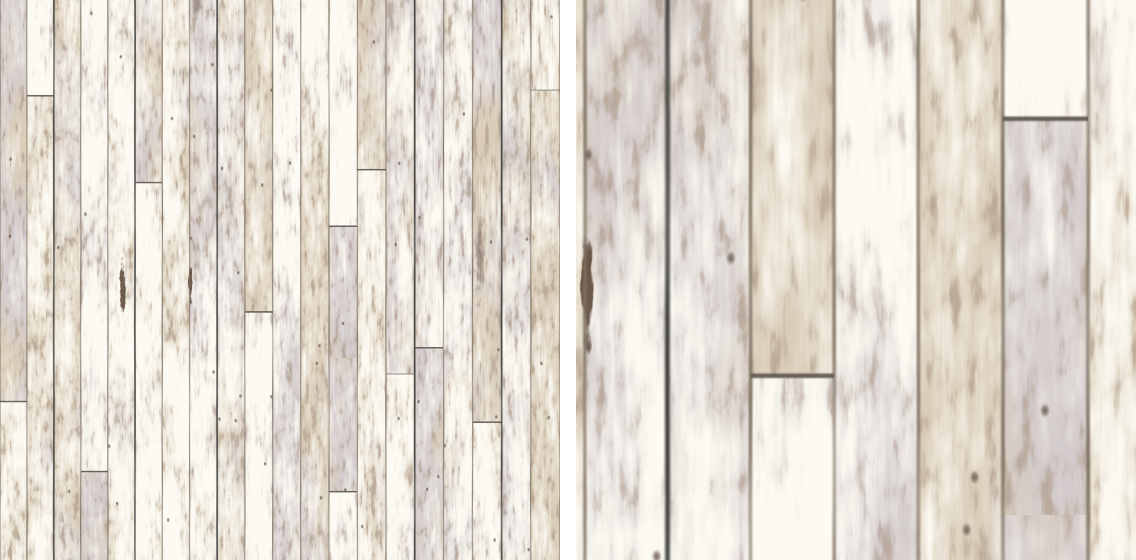
Left, the full canvas; right, a detail of the centre.
Give the GLSL for this texture, as a three.js fragment shader.

```glsl
// Whitewashed floor: twenty upright boards, some cut by a butt joint.
// Each board piece has its own tone, worn by stretched gradient noise;
// seams, joints, specks and splits are drawn over the paint.
varying vec2 vUv;

// Height of the change in each board; a negative one is a soft fade, not a cut.
const float JOINT[20] = float[20](
  0.283, 0.829, -0.5, 0.158, -0.8, 0.674, -0.4, -0.5, -0.5, 0.443,
  -0.44, -0.72, 0.596, 0.697, 0.332, 0.379, -0.5, 0.246, -0.45, 0.839);
// Paint loss above and below that height: 0 is fresh, 1 is bare.
const float TONE_ABOVE[20] = float[20](
  0.80, 0.06, 0.58, 0.20, 0.25, 0.60, 0.38, 0.60, 0.45, 0.62,
  0.08, 0.15, 0.04, 0.66, 0.48, 0.46, 0.36, 0.70, 0.55, 0.28);
const float TONE_BELOW[20] = float[20](
  0.28, 0.38, 0.50, 0.76, 0.22, 0.10, 0.15, 0.22, 0.48, 0.12,
  0.55, 0.62, 0.74, 0.30, 0.12, 0.72, 0.34, 0.14, 0.40, 0.62);

float hash(vec2 p) {
  return fract(sin(dot(p, vec2(127.1, 311.7))) * 43758.5);
}

float gradientDot(vec2 cell, vec2 offset) {
  float angle = 6.2832 * hash(cell);
  return dot(vec2(cos(angle), sin(angle)), offset);
}

float gradientNoise(vec2 p) {
  vec2 i = floor(p), f = fract(p);
  vec2 u = f * f * f * (f * (f * 6.0 - 15.0) + 10.0);
  vec2 e = vec2(1.0, 0.0);
  return mix(
    mix(gradientDot(i, f), gradientDot(i + e, f - e), u.x),
    mix(gradientDot(i + e.yx, f - e.yx), gradientDot(i + 1.0, f - 1.0), u.x), u.y);
}

float fbm(vec2 p) {
  float sum = 0.0, amplitude = 0.8;
  for (int i = 0; i < 4; i++) {
    sum += amplitude * gradientNoise(p);
    p = p * 2.03 + 17.3;
    amplitude *= 0.5;
  }
  return sum;
}

// Ragged upright ellipse, 1 at its centre.
float stain(vec2 uv, vec2 centre, vec2 size, float softness) {
  float r = length((uv - centre) / size) + 0.7 * fbm(uv * vec2(110.0, 45.0));
  return 1.0 - smoothstep(1.0 - softness, 1.0, r);
}

void main() {
  vec2 uv = vUv;

  // Boards: a little narrower on the left than on the right
  float across = 20.0 * (uv.x + 0.013 * sin(3.1416 * uv.x));
  across += 0.012 * gradientNoise(vec2(floor(across + 0.5) * 7.0, uv.y * 6.0));
  int board = int(clamp(floor(across), 0.0, 19.0));
  float seam = floor(across + 0.5);
  float seamDist = abs(across - seam) / 20.0;

  // Pieces: one board holds a second, lower joint
  float joint = JOINT[board], above = TONE_ABOVE[board], below = TONE_BELOW[board];
  if (board == 12 && uv.y < 0.36) {
    joint = 0.122;
    above = 0.74;
    below = 0.12;
  }
  float jointDist = uv.y - abs(joint);
  bool isCut = joint > 0.0;
  float fade = isCut ? 0.001 : 0.12;
  float tone = mix(below, above, smoothstep(-fade, fade, jointDist));
  float seed = float(board) * 5.37 + (isCut && jointDist > 0.0 ? 131.0 : 0.0);

  // Worn paint: broad patches, fine mottling and long grain
  vec2 q = uv + vec2(seed, seed * 1.7);
  float patches = fbm(q * vec2(26.0, 7.0));
  float mottle = fbm(q * vec2(85.0, 38.0));
  float grain = fbm(q * vec2(190.0, 14.0));
  float edge = exp(-seamDist * 260.0);
  float wear = tone + 0.75 * patches + 0.35 * mottle + 0.3 * grain + 0.18 * edge;

  float hue = hash(vec2(seed, 3.0)) - 0.5 + 1.3 * fbm(q * vec2(9.0, 3.5) + 40.0);
  vec3 bare = mix(vec3(0.85, 0.80, 0.72), vec3(0.83, 0.80, 0.80), smoothstep(-0.4, 0.4, hue));
  vec3 color = mix(vec3(0.99, 0.98, 0.95), bare, smoothstep(0.0, 0.95, wear));
  float grime = smoothstep(0.1, 0.65, mottle + 0.5 * patches + 0.3 * grain);
  color = mix(color, vec3(0.66, 0.58, 0.51), 0.6 * grime * smoothstep(0.1, 0.8, wear));

  // Smudges and dark splits
  float smudge = max(stain(uv, vec2(0.352, 1.0), vec2(0.014, 0.035), 0.9),
                     stain(uv, vec2(0.856, 0.54), vec2(0.014, 0.09), 0.9));
  color = mix(color, vec3(0.45, 0.38, 0.35), 0.55 * smudge);
  float split = max(stain(uv, vec2(0.219, 0.488), vec2(0.0065, 0.052), 0.4),
                    stain(uv, vec2(0.340, 0.497), vec2(0.004, 0.035), 0.4));
  color = mix(color, vec3(0.34, 0.26, 0.20), 0.85 * split);

  // Scattered specks
  vec2 cell = floor(uv * 22.0);
  vec2 spot = 0.2 + 0.6 * vec2(hash(cell + 5.0), hash(cell + 9.0));
  float speckDist = length((fract(uv * 22.0) - spot) * vec2(1.0, 0.7)) / 22.0;
  float speck = (1.0 - smoothstep(0.0005, 0.0035, speckDist)) * step(0.91, hash(cell));
  color = mix(color, vec3(0.40, 0.34, 0.30), 0.75 * speck);

  // Seams: a few open and dark, the rest thin and brown
  float rank = mod(seam, 13.0);
  float open = rank < 9.0 && mod(rank, 3.0) > 1.5 ? 1.0 : 0.0;
  float uneven = 0.75 + 0.5 * gradientNoise(vec2(seam * 3.7, uv.y * 9.0));
  float seamLine = 1.0 - smoothstep(0.0, mix(0.0022, 0.0029, open), seamDist);
  vec3 seamColor = mix(vec3(0.50, 0.45, 0.39), vec3(0.27, 0.27, 0.26), open);
  color = mix(color, seamColor, seamLine * clamp(uneven + 0.25 * open, 0.0, 1.0));

  // Butt joints
  float jointLine = isCut ? 1.0 - smoothstep(0.0003, 0.0024, abs(jointDist)) : 0.0;
  float jointInk = board == 14 || board == 19 ? 0.4 : 0.9;
  color = mix(color, vec3(0.36, 0.33, 0.30), jointInk * jointLine);

  gl_FragColor = vec4(color, 1.0);
}
```
